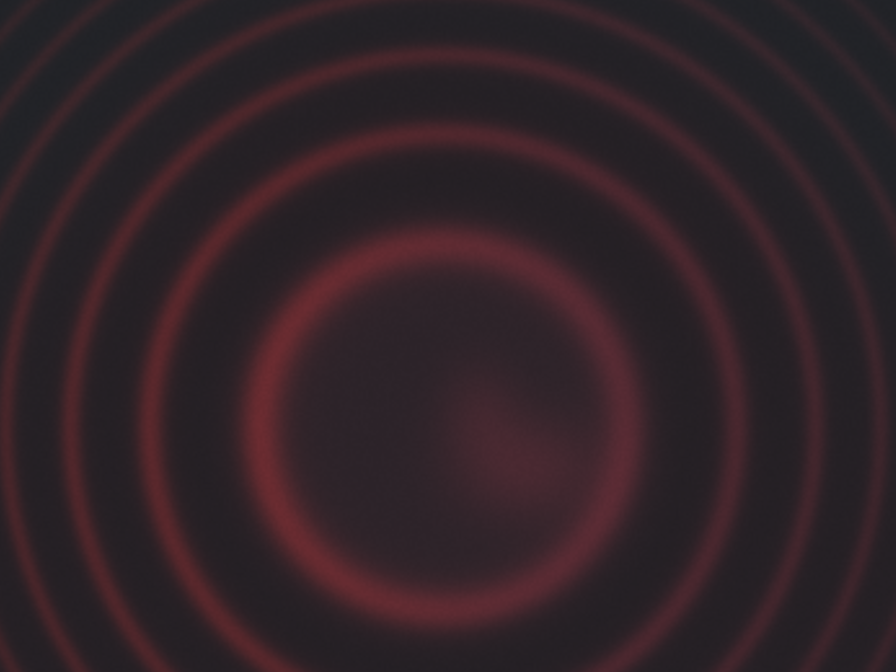
Give the GLSL for this background, as a Shadertoy shader.

```glsl
const vec2 RING_CENTER = vec2(-0.007, 0.364);
const float FIRST_RADIUS_SQ = 0.0743;
const float RING_SPACING = 0.1166;

float hash(vec2 cell) {
    vec3 p = fract(vec3(cell.xyx) * 0.1031);
    p += dot(p, p.yzx + 33.33);
    return fract((p.x + p.y) * p.z);
}

float valueNoise(vec2 p) {
    vec2 cell = floor(p);
    vec2 f = fract(p);
    f = f * f * (3.0 - 2.0 * f);
    float low = mix(hash(cell), hash(cell + vec2(1.0, 0.0)), f.x);
    float high = mix(hash(cell + vec2(0.0, 1.0)), hash(cell + 1.0), f.x);
    return mix(low, high, f.y);
}

float gaussian(vec2 offset, vec2 width) {
    vec2 q = offset / width;
    return exp(-0.5 * dot(q, q));
}

// Rings are evenly spaced in squared radius
float interferenceRings(float radiusSq, float width) {
    float order = (radiusSq - FIRST_RADIUS_SQ) / RING_SPACING;
    float nearest = max(floor(order + 0.5), 0.0);
    float d = (order - nearest) / width;
    return exp(-0.5 * d * d);
}

// Brighter on the left, fading away from the center
float ringStrength(vec2 p, float radiusSq) {
    float side = p.x / max(sqrt(radiusSq), 0.001);
    float fade = exp(-1.8 * max(radiusSq - FIRST_RADIUS_SQ, 0.0));
    return fade * (0.87 - 0.13 * side);
}

vec3 backdrop(vec2 p, float radiusSq) {
    vec3 inner = vec3(0.172, 0.138, 0.161);
    vec3 middle = vec3(0.143, 0.125, 0.143);
    vec3 corner = vec3(0.130, 0.136, 0.153);
    vec3 color = mix(inner, middle, smoothstep(0.03, 0.14, radiusSq));
    float cool = smoothstep(0.15, 0.65, radiusSq) * smoothstep(-0.2, 0.5, p.y);
    return mix(color, corner, cool);
}

// Soft off-center reflection inside the first ring
float innerGlow(vec2 p) {
    float lower = gaussian(p - vec2(0.125, -0.060), vec2(0.075, 0.055));
    float upper = gaussian(p - vec2(0.055, 0.025), vec2(0.042, 0.052));
    return 0.85 * lower + 0.5 * upper;
}

void mainImage(out vec4 fragColor, in vec2 fragCoord) {
    vec2 uv = fragCoord / iResolution.y;
    vec2 p = uv - vec2(0.5 * iResolution.x / iResolution.y, 0.0) - RING_CENTER;
    float radiusSq = dot(p, p);

    // Ring light shifts from warm red to rose across the view
    vec3 color = backdrop(p, radiusSq);
    vec3 ringTint = mix(vec3(0.258, 0.036, 0.034), vec3(0.235, 0.044, 0.060),
                        smoothstep(-0.3, 0.3, p.x));
    float rings = interferenceRings(radiusSq, 0.105);
    float halo = interferenceRings(radiusSq, 0.20);
    color += ringTint * ringStrength(p, radiusSq) * (0.86 * rings + 0.12 * halo);
    color += vec3(0.130, 0.025, 0.034) * innerGlow(p);

    // Fine sensor grain
    float grain = valueNoise(uv * 260.0) - 0.5;
    color *= 1.0 + 0.05 * grain;
    fragColor = vec4(color, 1.0);
}
```
